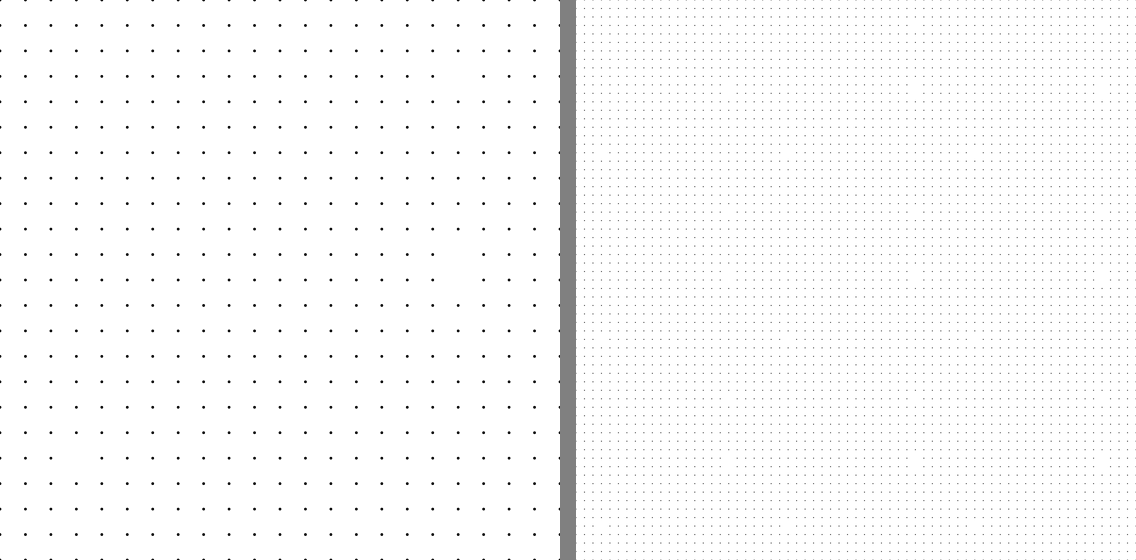
Left, the tile; right, the same tile 3 across and 3 down.
Write a three.js fragment shader that draws this pattern.

```glsl
// Square grid of small black dots on white, with a few dots left out.
varying vec2 vUv;

const float REPEATS = 22.0;      // dots across and up
const float DOT_RADIUS = 0.054;  // in grid steps
const vec3 PAPER = vec3(1.0);
const vec3 INK = vec3(0.03);

// Coverage of a disc, with an edge softened over about one pixel.
float disc(vec2 offset, float radius, float softness) {
  return 1.0 - smoothstep(radius - softness, radius + softness, length(offset));
}

// 1 where the cell lies in one column, between two rows inclusive.
float columnRun(vec2 cell, float column, float firstRow, float lastRow) {
  float inColumn = step(abs(cell.x - column), 0.5);
  float inRows = step(firstRow - 0.5, cell.y) * step(cell.y, lastRow + 0.5);
  return inColumn * inRows;
}

// Runs of omitted dots.
float gaps(vec2 cell) {
  float missing = columnRun(cell, 18.0, 19.0, 19.0);
  missing += columnRun(cell, 18.0, 11.0, 12.0);
  missing += columnRun(cell, 3.0, 4.0, 4.0);
  return min(missing, 1.0);
}

void main() {
  // Dots sit on whole grid steps, so edge dots wrap around.
  vec2 grid = vUv * REPEATS;
  vec2 nearest = floor(grid + 0.5);
  vec2 cell = mod(nearest, REPEATS);

  float pixel = max(fwidth(grid.x), fwidth(grid.y));
  float dotMask = disc(grid - nearest, DOT_RADIUS, 0.65 * pixel);
  dotMask *= 1.0 - gaps(cell);

  gl_FragColor = vec4(mix(PAPER, INK, dotMask), 1.0);
}
```
